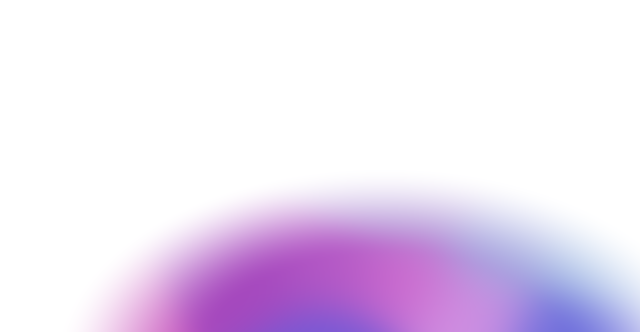
Write a Shadertoy shader that draws this background.

```glsl
// Soft violet, pink and blue glow rising from the lower edge of a white field.

// Adds one colour site: rgb is weighted colour, a is the weight.
vec4 colourSite(vec2 p, vec2 centre, vec3 colour, float strength) {
    vec2 d = (p - centre) * vec2(0.75, 1.0);
    return vec4(colour, 1.0) * strength * exp(-60.0 * dot(d, d));
}

// Blurred ellipse: 1 inside, 0 outside, half way on the rim.
float softEllipse(vec2 p, vec2 centre, vec2 radii, float blur) {
    float r = length((p - centre) / radii);
    return 1.0 - smoothstep(1.0 - blur, 1.0 + blur, r);
}

// Smooth blend of all colour sites.
vec3 glowColour(vec2 p) {
    const vec3 rose     = vec3(0.80, 0.36, 0.75);
    const vec3 purple   = vec3(0.65, 0.28, 0.74);
    const vec3 magenta  = vec3(0.70, 0.34, 0.77);
    const vec3 violet   = vec3(0.45, 0.35, 0.84);
    const vec3 pink     = vec3(0.81, 0.42, 0.81);
    const vec3 orchid   = vec3(0.82, 0.57, 0.89);
    const vec3 lavender = vec3(0.67, 0.56, 0.83);
    const vec3 haze     = vec3(0.63, 0.65, 0.87);
    const vec3 blue     = vec3(0.42, 0.42, 0.86);
    const vec3 sky      = vec3(0.58, 0.71, 0.88);

    vec4 sum = vec4(0.0);
    // Left flank and warm core
    sum += colourSite(p, vec2(0.32, 0.00), rose, 1.0);
    sum += colourSite(p, vec2(0.75, 0.12), purple, 1.0);
    sum += colourSite(p, vec2(1.00, 0.17), magenta, 1.0);
    sum += colourSite(p, vec2(0.98, -0.06), violet, 1.6);
    sum += colourSite(p, vec2(1.22, 0.14), pink, 1.0);
    sum += colourSite(p, vec2(1.42, 0.05), orchid, 1.0);
    // Upper rim and cool right flank
    sum += colourSite(p, vec2(1.22, 0.40), lavender, 1.0);
    sum += colourSite(p, vec2(1.52, 0.24), haze, 1.0);
    sum += colourSite(p, vec2(1.72, 0.00), blue, 1.1);
    sum += colourSite(p, vec2(1.80, 0.20), sky, 1.0);
    return sum.rgb / max(sum.a, 1e-20);
}

void mainImage(out vec4 fragColor, in vec2 fragCoord) {
    // One unit is the canvas height
    vec2 p = fragCoord / iResolution.y;
    float cover = softEllipse(p, vec2(1.16, -0.10), vec2(0.775, 0.465), 0.29);
    fragColor = vec4(mix(vec3(1.0), glowColour(p), cover), 1.0);
}
```
